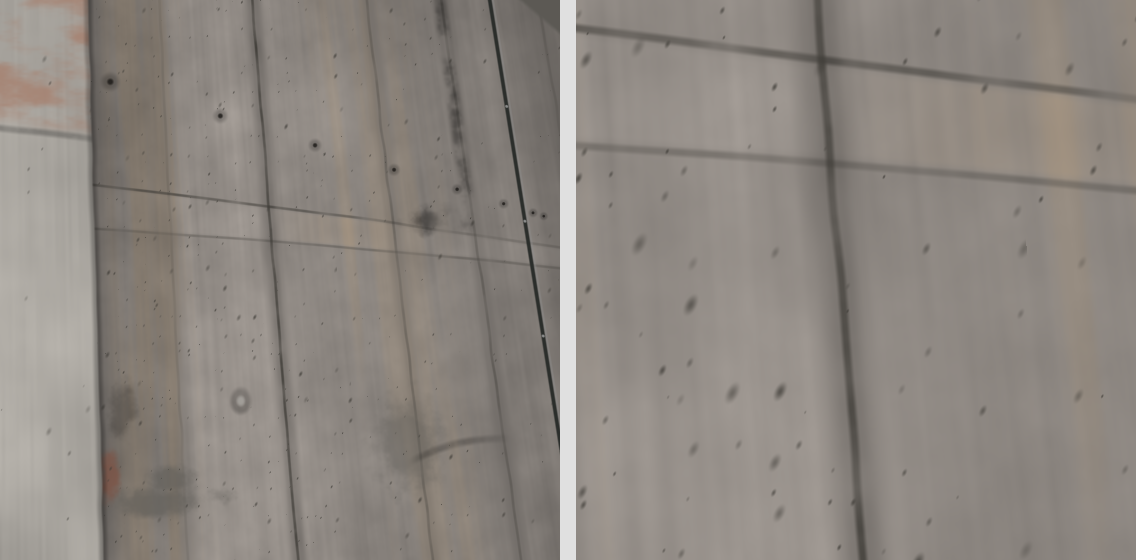
Left: the whole. Right: its middle third, enlarged.
Give the GLSL for this texture, as a WebGL 2 fragment shader.

```glsl
#version 300 es
precision highp float;
// Weathered board-formed concrete wall beside a paler pier, seen at an angle.
// Seams fan out along a perspective board coordinate; streaks, pits and stains
// come from hashed value noise and soft distances.
uniform vec2 u_resolution;
out vec4 fragColor;

float hash(vec2 p) {
    vec3 q = fract(vec3(p.xyx) * 0.1031);
    q += dot(q, q.yzx + 33.33);
    return fract((q.x + q.y) * q.z);
}

float noise(vec2 p) {
    vec2 i = floor(p), f = fract(p);
    f = f * f * (3.0 - 2.0 * f);
    return mix(mix(hash(i), hash(i + vec2(1, 0)), f.x),
               mix(hash(i + vec2(0, 1)), hash(i + 1.0), f.x), f.y);
}

float fbm(vec2 p) {
    float sum = 0.0, amp = 0.53;
    for (int i = 0; i < 4; i++, amp *= 0.5) {
        sum += amp * noise(p);
        p = p * 2.03 + 17.1;
    }
    return sum;
}

// Soft line or disc around zero distance
float band(float d, float halfWidth, float soft) {
    return 1.0 - smoothstep(halfWidth, halfWidth + soft, abs(d));
}

// Ellipse with a ragged, fading rim
float blot(vec2 p, vec2 center, vec2 radius) {
    float d = length((p - center) / radius) + 1.3 * (fbm(p * 34.0) - 0.5);
    return 1.0 - smoothstep(0.3, 1.25, d);
}

// Slanted air holes scattered over a jittered grid
float pits(vec2 p, float cells, float density) {
    vec2 id = floor(p * cells);
    vec2 d = fract(p * cells) - 0.25 - 0.5 * vec2(hash(id + 3.7), hash(id + 51.3));
    d.x -= 0.35 * d.y;
    float size = mix(0.05, 0.16, hash(id + 91.9));
    float depth = 0.3 + 0.7 * hash(id + 23.1);
    return depth * step(hash(id + 7.1), density) * band(length(d * vec2(1.2, 0.75)), 0.0, size * 1.3);
}

void main() {
    vec2 p = gl_FragCoord.xy / u_resolution;
    float aa = 1.5 / u_resolution.y;
    float fan = 1.182 - 0.182 * p.y;
    float u = p.x / fan; // constant along each seam
    float wobble = 0.003 * (noise(p * vec2(9, 22)) - 0.5);
    float cloud = fbm(p * 5.0), grime = fbm(p * 24.0 + 9.0);
    vec3 dark = vec3(0.25, 0.24, 0.22);

    // Board tones and warm streaks
    float tone = 0.4 + 0.08 * smoothstep(0.155, 0.21, u) + 0.085 * smoothstep(0.26, 0.32, u)
        - 0.025 * smoothstep(0.44, 0.46, u) - 0.06 * smoothstep(0.5, 0.85, u) - 0.07 * smoothstep(0.86, 0.97, u);
    float streak = fbm(vec2(u * 45.0, p.y * 1.6)), fine = noise(vec2(u * 180.0, p.y * 5.0));
    vec3 wall = tone * vec3(1.035, 0.99, 0.95);
    wall *= 0.745 + 0.16 * streak + 0.03 * fine + 0.22 * cloud + 0.1 * grime;
    float warm = band(u - 0.25, 0.04, 0.05) + 0.7 * band(u - 0.64, 0.07, 0.06);
    wall *= mix(vec3(1), vec3(1.0, 0.965, 0.91), warm * smoothstep(0.35, 0.7, streak));

    // Two pour joints and the paler strip between them
    float upper = p.y - 0.69 + 0.11 * p.x + 0.023 * p.x * p.x + wobble;
    float lower = p.y - 0.602 + 0.058 * p.x + 0.022 * p.x * p.x - wobble;
    float strip = smoothstep(0.0, 0.008, lower) * smoothstep(0.0, 0.008, -upper);
    wall *= 1.0 + 0.05 * strip;
    wall = mix(wall, vec3(0.64, 0.57, 0.49), 0.7 * strip * band(p.x - 0.6, 0.02, 0.11) * streak);
    float joint = band(upper, 0.0006, 0.0034) * (0.6 - 0.35 * smoothstep(0.45, 0.8, p.x));
    joint += 0.32 * band(lower, 0.0005, 0.0034);
    wall = mix(wall, dark, joint * (0.2 + 1.2 * grime));

    // Formwork seams: board position, strength
    vec2 seams[5] = vec2[5](vec2(0.284, 0.15), vec2(0.45, 0.75), vec2(0.654, 0.35),
                            vec2(0.788, 0.35), vec2(0.96, 0.2));
    for (int i = 0; i < 5; i++) {
        float d = (u - seams[i].x) * fan + wobble, strength = seams[i].y * (0.3 + 1.1 * grime);
        wall *= 1.0 - 0.25 * strength * band(d, 0.003, 0.02);
        wall = mix(wall, dark, strength * band(d, 0.0006, 0.0034));
    }

    // Mould, grout smears, curved scar and rust
    float mould = band(u - 0.784, 0.002, 0.016) * smoothstep(0.58, 0.62, p.y);
    mould = max(mould, blot(p, vec2(0.8, 0.605), vec2(0.075, 0.025)));
    wall *= 1.0 - 0.4 * mould * smoothstep(0.25, 0.75, grime);
    float smear = max(blot(p, vec2(0.28, 0.105), vec2(0.11, 0.03)), blot(p, vec2(0.3, 0.145), vec2(0.04, 0.035)));
    smear = max(smear, 0.7 * blot(p, vec2(0.73, 0.21), vec2(0.06, 0.08)));
    wall = mix(wall, vec3(0.38, 0.37, 0.35), 0.65 * smear);
    float scar = band(p.y - 0.22 + 1.6 * (0.9 - p.x) * (0.9 - p.x) + 3.0 * wobble, 0.001, 0.01);
    wall *= 1.0 - 0.4 * scar * grime * band(p.x - 0.82, 0.05, 0.05);
    wall = mix(wall, vec3(0.5, 0.32, 0.26), 0.7 * blot(p, vec2(0.198, 0.148), vec2(0.018, 0.055)));

    // Tie holes receding to the right, then a plugged hole
    for (int i = 0; i < 8; i++) {
        float t = float(i) / 7.0, x = 0.197 + 0.774 * (1.0 - pow(1.0 - t, 1.9));
        float r = mix(0.008, 0.0035, sqrt(t)), d = length(p - vec2(x, 0.915 - 0.31 * x));
        wall *= 1.0 - 0.2 * band(d, r, r * 1.6);
        wall = mix(wall, vec3(0.12, 0.11, 0.1), 0.85 * band(d, r * 0.3, r * 0.7));
    }
    float plug = length((p - vec2(0.43, 0.284)) * vec2(1, 0.8));
    wall *= 1.0 - 0.25 * band(plug - 0.012, 0.001, 0.01) * (0.3 + grime);
    wall = mix(wall, vec3(0.65, 0.64, 0.62), 0.7 * band(plug, 0.003, 0.007));
    wall *= 1.0 - 0.2 * blot(p, vec2(0.219, 0.26), vec2(0.025, 0.05));
    float density = mix(0.22, 0.07, smoothstep(0.3, 0.8, u));
    wall = mix(wall, dark, 0.75 * max(pits(p, 34.0, density), pits(p + 4.3, 62.0, density * 0.7)));

    // Cable with pale clips, and the soffit corner
    float cable = (u - 0.8745) * fan;
    wall = mix(wall, vec3(0.56), 0.4 * band(cable - 0.005, 0.001, 0.003));
    wall = mix(wall, vec3(0.17, 0.18, 0.17), band(cable, 0.0015, aa + 0.001));
    wall = mix(wall, vec3(0.7), 0.7 * band(length(vec2(cable, mod(p.y - 0.2975, 0.205) - 0.1025)), 0.001, 0.003));
    wall = mix(wall, vec3(0.36, 0.35, 0.33), smoothstep(-0.006, 0.006, p.y - 1.79 + 0.85 * p.x));

    // Pale pier with a rust-tinted upper block
    vec3 pier = vec3(0.66, 0.645, 0.62) * (0.88 + 0.2 * cloud + 0.04 * fine);
    float ledge = p.y - 0.772 + 0.12 * p.x + 2.0 * wobble;
    float rust = smoothstep(0.3, 0.8, fbm(p * vec2(13, 30) + 5.0)) * smoothstep(0.0, 0.03, ledge);
    pier = mix(pier, vec3(0.65, 0.5, 0.43), 0.8 * rust);
    pier *= 1.0 - 0.3 * band(ledge, 0.001, 0.009) * (0.3 + grime);
    pier = mix(pier, dark, 0.5 * pits(p + 2.9, 26.0, 0.1));
    float edge = (u - 0.157) * fan + wobble;
    vec3 color = mix(pier, wall, smoothstep(-aa, aa, edge));
    fragColor = vec4(color * (1.0 - 0.25 * band(edge, 0.002, 0.01)), 1);
}
```
